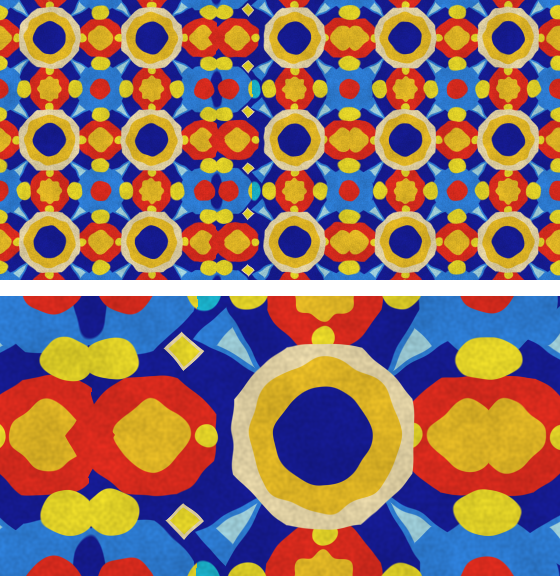
Top, the full canvas; bottom, a detail of the centre.
This pattern is drawn by a Shadertoy shader. Its source:

```glsl
const float UNITS = 384.0;      // design units per canvas height
const float PITCH = 140.0;      // row spacing
const float WOBBLE = 2.2;       // hand-painted edge drift
const float GRAIN = 0.09;       // canvas weave strength
const float RING_OUTER = 42.0;
const float RING_BAND = 34.5;
const float RING_CORE = 22.0;
const float DISC_RADIUS = 32.0;
const float DISC_EYE = 14.0;
const float DOT_RADIUS = 5.8;
const float DOT_OFFSET = 25.5;

const vec3 NAVY = vec3(0.08, 0.10, 0.55);
const vec3 SKY = vec3(0.17, 0.47, 0.80);
const vec3 PALE = vec3(0.60, 0.78, 0.82);
const vec3 RED = vec3(0.82, 0.16, 0.11);
const vec3 GOLD = vec3(0.85, 0.69, 0.14);
const vec3 LEMON = vec3(0.86, 0.80, 0.15);
const vec3 CREAM = vec3(0.85, 0.79, 0.62);

// Uneven columns; each gap holds seam x, disc split, left and right bloom split
const float RINGS[5] = float[5](68.0, 208.0, 404.0, 556.0, 697.0);
const vec4 GAPS[6] = vec4[6](
    vec4(-2, 0, 0, 0), vec4(138, 0, 0, 0), vec4(297, 16.5, 19, 28),
    vec4(479, 0, 9, 9), vec4(627, 0, 0, 0), vec4(767, 0, 0, 0));

vec2 hashGradient(vec2 cell) {
    float h = fract(sin(dot(cell, vec2(127.1, 311.7))) * 43758.5);
    return vec2(cos(6.2832 * h), sin(6.2832 * h));
}

float gradientNoise(vec2 p) {
    vec2 i = floor(p), f = fract(p), u = f * f * (3.0 - 2.0 * f);
    vec2 e = vec2(1, 0);
    return mix(mix(dot(hashGradient(i), f),
                   dot(hashGradient(i + e), f - e), u.x),
               mix(dot(hashGradient(i + e.yx), f - e.yx),
                   dot(hashGradient(i + 1.0), f - 1.0), u.x), u.y);
}

float octagon(vec2 p, float r) {
    vec2 a = abs(p);
    float flatSides = max(max(a.x, a.y), (a.x + a.y) * 0.7071);
    return mix(flatSides, length(p), 0.35) - r;
}

float ellipse(vec2 p, vec2 r) {
    return (length(p / r) - 1.0) * min(r.x, r.y);
}

float lobed(vec2 p, float r, float lobes, float depth) {
    return length(p) - r - depth * cos(lobes * atan(p.y, p.x + 1e-4));
}

void paint(inout vec3 color, vec3 ink, float d, float pixel) {
    color = mix(color, ink, smoothstep(0.8, -0.8, d / pixel));
}

// Red blossom whose two small dots lie along its x axis
void paintBloom(inout vec3 color, vec2 p, float lobes, float pixel) {
    paint(color, RED, octagon(p / vec2(1.12, 1.0), 27.0), pixel);
    paint(color, GOLD, lobed(p * vec2(0.95, 1.0), 15.8, lobes, 1.3), pixel);
    paint(color, LEMON, length(vec2(abs(p.x) - DOT_OFFSET, p.y)) - DOT_RADIUS, pixel);
}

void mainImage(out vec4 fragColor, in vec2 fragCoord) {
    float pixel = UNITS / iResolution.y;
    vec2 canvas = fragCoord * pixel;
    vec2 p = canvas + WOBBLE * vec2(gradientNoise(canvas / 13.0),
                                    gradientNoise(canvas / 13.0 + 71.0));

    // Nearest ring column and nearest gap
    float ringX = 1e4;
    for (int i = 0; i < 5; i++)
        if (abs(p.x - RINGS[i]) < abs(ringX)) ringX = p.x - RINGS[i];
    vec4 gap = GAPS[0];
    for (int i = 1; i < 6; i++)
        if (abs(p.x - GAPS[i].x) < abs(p.x - gap.x)) gap = GAPS[i];

    float seamX = p.x - gap.x;
    float side = abs(seamX);
    float ringY = mod(p.y - UNITS * 0.5 + PITCH * 0.5, PITCH) - PITCH * 0.5;
    float discY = mod(p.y - UNITS * 0.5, PITCH) - PITCH * 0.5;
    vec2 ring = vec2(ringX, ringY);
    vec2 disc = vec2(side - gap.y, discY);
    float isWide = step(1.0, gap.y);

    // Pale diagonal wedges part the navy patches
    vec3 color = NAVY;
    float along = (abs(ringX) + abs(ringY)) * 0.7071;
    float across = abs(abs(ringX) - abs(ringY)) * 0.7071;
    float wedge = max(across - 0.27 * (along - 40.0), along - 72.0);
    paint(color, SKY, wedge - 1.3, pixel);
    paint(color, PALE, max(wedge + 1.0, along - 64.0), pixel);

    // Blue discs, joined by a navy lens at the wide seam
    paint(color, SKY, octagon(disc, DISC_RADIUS), pixel);
    if (isWide > 0.5) paint(color, NAVY, ellipse(vec2(seamX, discY), vec2(9, 25)), pixel);
    paint(color, RED, length(disc) - DISC_EYE, pixel);

    // Blossoms across the gaps and between stacked rings
    float split = seamX < 0.0 ? gap.z : gap.w;
    paintBloom(color, vec2(side - split, ringY), 4.0, pixel);
    paintBloom(color, vec2(discY, ringX), 8.0, pixel);

    // Lemon ovals around each disc
    paint(color, LEMON, ellipse(vec2(abs(ringX) - 35.0, discY), vec2(10, 12.5)), pixel);
    vec2 cap = vec2(side - 0.62 * gap.y, abs(ringY) - 35.0);
    paint(color, LEMON, ellipse(cap, vec2(12.5 + 0.3 * gap.w * (1.0 - isWide), 10)), pixel);

    // Ringed medallion
    float petals = 0.9 * cos(8.0 * atan(ringY, ringX + 1e-4));
    paint(color, CREAM, octagon(ring, RING_OUTER), pixel);
    paint(color, GOLD, length(ring) - RING_BAND - petals, pixel);
    paint(color, NAVY, lobed(ring, RING_CORE, 4.0, 0.6), pixel);

    // Stray scraps and a red diamond at the wide seam
    if (isWide > 0.5) {
        vec2 scrap = abs(vec2(seamX - 43.0, abs(ringY) - 39.0));
        paint(color, CREAM, scrap.x + scrap.y - 9.0, pixel);
        paint(color, LEMON, scrap.x + scrap.y - 7.0, pixel);
        vec2 chip = vec2(seamX - 52.0, discY);
        paint(color, mix(LEMON, vec3(0.1, 0.68, 0.78), step(-3.0, chip.x)),
              ellipse(chip, vec2(8, 13)), pixel);
        paint(color, RED, abs(seamX) + 0.6 * abs(ringY) - 11.0, pixel);
    }

    // Uneven pigment and canvas grain
    float pigment = 0.10 * gradientNoise(canvas / 24.0) + 0.07 * gradientNoise(canvas / 6.0);
    float grain = GRAIN * gradientNoise(canvas / 1.9);
    fragColor = vec4(clamp(color * (1.0 + pigment + grain), 0.0, 1.0), 1.0);
}
```
